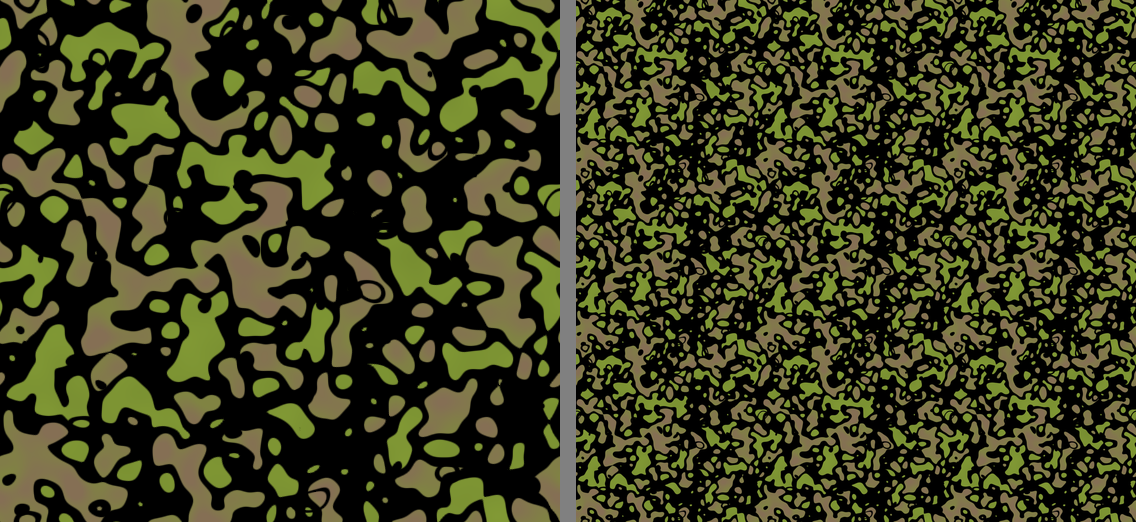
Left, the tile; right, the same tile 3 across and 3 down.
Write a Shadertoy shader that draws this texture.

```glsl
#define BLACK vec3(0.0)
#define GREEN vec3(0.49, 0.58, 0.20)
#define OLIVE vec3(0.50, 0.515, 0.26)
#define BROWN vec3(0.52, 0.435, 0.33)
#define TAN_LEVEL 0.595
#define GREEN_LEVEL 0.889
#define HOLE_MIN 1.65
#define HOLE_MAX 2.30
#define WAVES 72
#define ASPECT 0.934

float hash(float n) {
    return fract(sin(n * 12.9898) * 43758.5453);
}

// Layered sines with whole cycles per tile; zero mean and unit variance
float waveField(vec2 uv, float minCycles, float maxCycles, float seed) {
    float sum = 0.0;
    float power = 0.0;
    for (int i = 0; i < WAVES; i++) {
        float n = float(i);
        float t = (n + 0.5) / float(WAVES);
        float radius = mix(minCycles, maxCycles, t);
        float angle = 2.39996 * n + seed;
        vec2 cycles = round(radius * vec2(cos(angle), ASPECT * sin(angle)));
        float weight = sqrt(1.0 - t);
        float phase = hash(n + 17.3 * seed);
        sum += weight * cos(6.2831853 * (dot(cycles, uv) + phase));
        power += 0.5 * weight * weight;
    }
    return sum * inversesqrt(power);
}

// Antialiased coverage of the region where a field is positive
float coverage(float field) {
    float blur = 0.8 * fwidth(field) + 1e-5;
    return smoothstep(-blur, blur, field);
}

void mainImage(out vec4 fragColor, in vec2 fragCoord) {
    vec2 uv = fragCoord / iResolution.xy;

    float patches = waveField(uv, 2.0, 24.0, 1.7);
    float spots = waveField(uv, 6.0, 17.0, 4.1);
    float mottle = waveField(uv, 4.0, 18.0, 7.9);

    // High and low patches stay apart across a black band
    float greenMask = coverage(patches - GREEN_LEVEL);
    float tanMask = coverage(-patches - TAN_LEVEL);

    // Dark spots, the strongest with an open centre
    float holeMiddle = 0.5 * (HOLE_MIN + HOLE_MAX);
    float holeHalf = 0.5 * (HOLE_MAX - HOLE_MIN);
    float open = coverage(abs(spots - holeMiddle) - holeHalf);

    // Tan turns browner toward the patch centres
    float depth = -patches - 1.2;
    float brownness = clamp(0.53 + 0.22 * mottle + 0.25 * depth, 0.0, 1.0);
    vec3 tanColor = mix(OLIVE, BROWN, brownness);
    vec3 greenColor = GREEN * (1.0 + 0.012 * mottle);

    vec3 color = mix(BLACK, tanColor, tanMask * open);
    color = mix(color, greenColor, greenMask * open);
    fragColor = vec4(color, 1.0);
}
```
